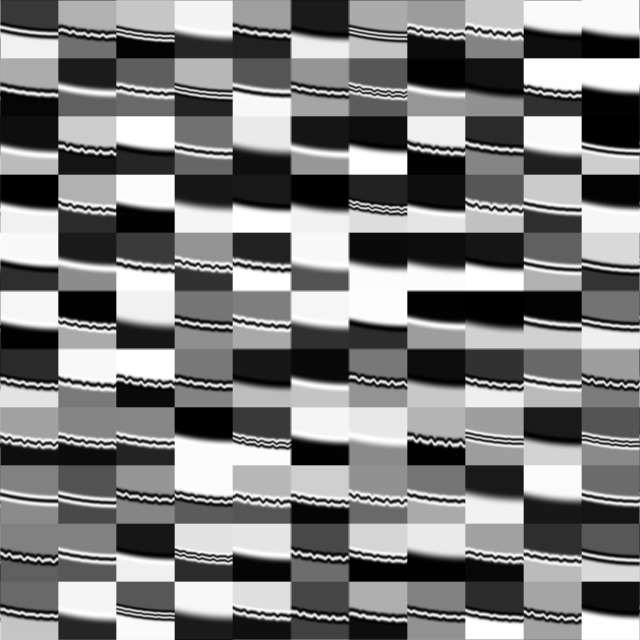
Give the GLSL for this pattern, as a Shadertoy shader.

```glsl
// Grid of grey tiles, each split by a sagging seam into two flat tones.
// Tone is the cosine of a random phase; the phase winds across the seam,
// giving a soft ramp in some tiles and thin beaded bands in others.

#define TILES 11.0        // repeats across and down
#define SEAM_TOP 0.50     // seam depth at the left side, from the tile top
#define SEAM_DROP 0.12    // how far the seam falls towards the right
#define SEAM_WIDTH 0.25   // height of the ramp between the two tones
#define SEAM_SHIFT 0.03   // seam height variation between tiles
#define PHASE_SPREAD 2.4  // scatter around opposite tones
#define BEAD_COUNT 6.0    // beads along a banded seam
#define BEAD_DEPTH 1.7    // phase shift of the beads
#define SOFTNESS 0.003    // least filter width, in canvas units
#define SAMPLES 3         // filter samples per axis

const float PI = 3.14159265;

float hash(vec2 p, float seed) {
    vec3 q = fract(vec3(p.xyx + seed * 7.31) * vec3(0.1031, 0.1030, 0.0973));
    q += dot(q, q.yzx + 33.33);
    return fract((q.x + q.y) * q.z);
}

// Layered sines that break a banded seam into uneven beads
float beads(float x, float offset) {
    float a = 2.0 * PI * BEAD_COUNT * x + offset;
    return 0.7 * sin(a) + 0.4 * sin(a * 1.63 + offset);
}

float tileTone(vec2 p) {
    vec2 id = floor(p);
    vec2 cell = fract(p);
    float depth = 1.0 - cell.y;

    // Seam: steep on the left, flattening to the right
    float rest = 1.0 - cell.x;
    float seam = SEAM_TOP + SEAM_DROP * (1.0 - rest * rest);
    seam += SEAM_SHIFT * (2.0 * hash(id, 1.0) - 1.0);
    float t = smoothstep(-0.5, 0.5, (depth - seam) / SEAM_WIDTH);

    // Mid-grey tiles wind further, so their seams show several bands
    float phase = 2.0 * PI * hash(id, 2.0);
    float greyness = abs(sin(phase));
    float turns = step(0.62, greyness) + step(0.85, hash(id, 3.0));
    float winding = PI * (1.0 + 2.0 * turns);
    winding += PHASE_SPREAD * (hash(id, 4.0) - 0.5);

    // Beads fade out where the flat tones begin
    float beadMask = 4.0 * t * (1.0 - t) * min(turns, 1.0);
    float beadShift = BEAD_DEPTH * hash(id, 5.0) * beads(cell.x, 6.0 * hash(id, 6.0));
    return 0.5 + 0.5 * cos(phase + winding * t + beadShift * beadMask);
}

void mainImage(out vec4 fragColor, in vec2 fragCoord) {
    vec2 uv = fragCoord / iResolution.y;
    float footprint = max(1.0 / iResolution.y, SOFTNESS);

    // Box filter smooths seams and tile borders alike
    float tone = 0.0;
    for (int j = 0; j < SAMPLES; j++) {
        for (int i = 0; i < SAMPLES; i++) {
            vec2 offset = (vec2(i, j) + 0.5) / float(SAMPLES) - 0.5;
            tone += tileTone((uv + offset * footprint) * TILES);
        }
    }
    fragColor = vec4(vec3(tone / float(SAMPLES * SAMPLES)), 1.0);
}
```
